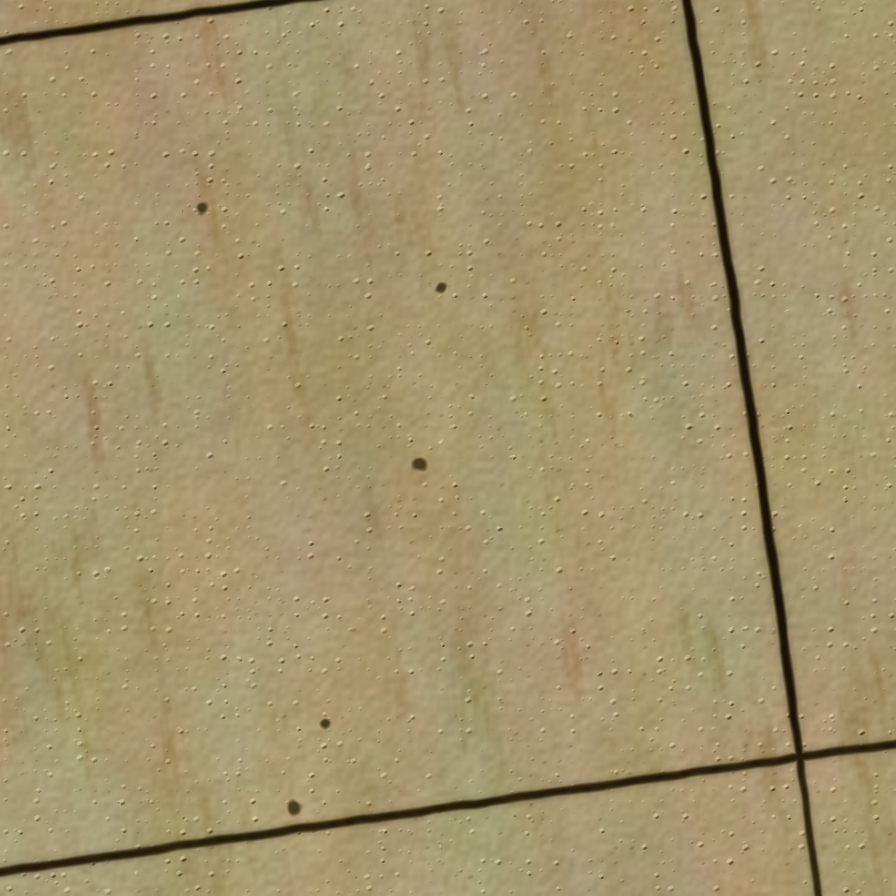
A WebGL 1 fragment shader for this texture:

```glsl
precision highp float;
uniform vec2 u_resolution;

#define LIGHT_STONE vec3(0.678, 0.624, 0.472)
#define TAN_STONE vec3(0.630, 0.562, 0.393)
#define JOINT_OLIVE vec3(0.210, 0.170, 0.055)
#define JOINT_BLACK vec3(0.075, 0.042, 0.016)
#define SLAB_SIZE vec2(0.960, 0.927)
#define JOINT_SLANT vec2(0.147, 0.143)
#define JOINT_ORIGIN vec2(0.913, 0.027)
#define JOINT_HALF_WIDTH 0.0052
#define GRAIN 0.042
#define SPECK_CELLS 62.0
#define PIT_CELLS 7.0

float hash(vec2 p) {
  vec3 q = fract(vec3(p.xyx) * 0.1031);
  q += dot(q, q.yzx + 33.33);
  return fract((q.x + q.y) * q.z);
}

vec2 hash2(vec2 p) {
  return vec2(hash(p + 17.3), hash(p + 61.7));
}

float noise(vec2 p) {
  vec2 cell = floor(p), f = fract(p);
  f = f * f * (3.0 - 2.0 * f);
  float low = mix(hash(cell), hash(cell + vec2(1.0, 0.0)), f.x);
  float high = mix(hash(cell + vec2(0.0, 1.0)), hash(cell + 1.0), f.x);
  return mix(low, high, f.y);
}

// Layered noise, centred on zero
float fbm(vec2 p) {
  float sum = 0.0, weight = 0.5;
  for (int i = 0; i < 4; i++) {
    sum += weight * (noise(p) - 0.5);
    p = mat2(1.6, 1.2, -1.2, 1.6) * p + 9.7;
    weight *= 0.5;
  }
  return sum;
}

// Soft slanted dash of unit size
float dash(vec2 p, vec2 size) {
  p = mat2(0.87, -0.5, 0.5, 0.87) * p;
  return 1.0 - smoothstep(0.35, 1.0, length(p / size));
}

// Raised grains: a pale dash with its shadow, or a lone dark fleck
float specks(vec2 uv, float density) {
  vec2 p = uv * SPECK_CELLS, cell = floor(p);
  float seed = hash(cell + 5.1), kind = hash(cell + 83.0);
  vec2 local = fract(p) - mix(vec2(0.35), vec2(0.65), hash2(cell));
  vec2 size = vec2(0.30, 0.16) * mix(0.6, 1.1, hash(cell + 31.0));
  float present = step(seed, density);
  float pale = dash(local, size) * step(0.30, kind);
  float shade = dash(local - vec2(0.12, -0.17), size * 0.85);
  return present * (0.13 * pale - mix(0.06, 0.27, kind * kind) * shade);
}

// Rare round holes
float pits(vec2 uv) {
  vec2 p = uv * PIT_CELLS, cell = floor(p);
  vec2 local = fract(p) - mix(vec2(0.2), vec2(0.8), hash2(cell));
  float radius = mix(0.035, 0.06, hash(cell + 9.0));
  float wobble = 0.03 * (noise(uv * 120.0) - 0.5);
  float present = step(hash(cell + 44.0), 0.07);
  return present * (1.0 - smoothstep(radius * 0.5, radius * 1.3, length(local) + wobble));
}

vec3 stone(vec2 uv, vec2 slab) {
  // Broad clouds and streaks along the slab
  float clouds = fbm(uv * 7.0 + 3.0);
  float streaks = fbm(slab * vec2(24.0, 4.5) + 20.0);
  float mottle = fbm(uv * 34.0 + 50.0);
  float tone = 0.52 + 0.8 * clouds + 1.1 * streaks + 0.7 * mottle - 0.3 * (uv.y - 0.5);
  vec3 color = mix(TAN_STONE, LIGHT_STONE, clamp(tone, -0.3, 1.3));

  // Pink to green and ochre to grey drifts
  float pink = fbm(slab * vec2(11.0, 7.0) + 71.0) + 0.08 * (uv.y - 0.5);
  float ochre = fbm(slab * vec2(13.0, 6.0) + 113.0);
  color += pink * vec3(0.075, -0.045, 0.02) + ochre * vec3(0.02, 0.0, -0.09);

  // Brown stains in narrow upright runs
  float stain = smoothstep(0.13, 0.34, fbm(slab * vec2(30.0, 6.0) + 150.0));
  color -= stain * vec3(0.05, 0.07, 0.085);

  // Fine grain and specks
  float grain = noise(uv * 150.0) - noise(uv * 150.0 + vec2(-0.5, 0.7));
  color += GRAIN * grain + 0.03 * (noise(uv * vec2(85.0, 110.0)) - 0.5);
  float crowd = noise(uv * 13.0 + 8.0);
  color += specks(uv, 0.12 + 0.32 * crowd);
  color += 0.5 * specks(uv * 1.43 + 4.0, 0.28);
  return mix(color, JOINT_OLIVE, 0.85 * pits(uv));
}

void main() {
  vec2 uv = gl_FragCoord.xy / min(u_resolution.x, u_resolution.y);
  float pixel = 1.0 / min(u_resolution.x, u_resolution.y);

  // Slanted slab grid: x crosses the upright joint, y the level ones
  vec2 slab = uv - JOINT_ORIGIN + vec2(JOINT_SLANT.x, -JOINT_SLANT.y) * uv.yx;
  slab.x -= 0.018 * uv.y * (1.0 - uv.y);
  vec2 rough = vec2(noise(uv.yx * 45.0), noise(uv * 45.0 + 30.0)) - 0.5;
  vec2 offset = slab + 0.0022 * rough;
  vec2 joint = abs(mod(offset + 0.5 * SLAB_SIZE, SLAB_SIZE) - 0.5 * SLAB_SIZE);

  // The upright joint thins out below, the level one is softer
  float depth = smoothstep(0.08, 0.28, uv.y);
  vec2 width = JOINT_HALF_WIDTH * vec2(mix(0.78, 1.08, depth), 0.95);
  float soft = max(0.0022, pixel);
  vec2 cover = 1.0 - smoothstep(width - soft, width + soft, joint);
  vec2 core = 1.0 - smoothstep(width * 0.15, width * 0.95, joint);
  core *= vec2(mix(0.4, 1.3, depth), mix(0.65, 1.0, step(0.5, uv.y)));
  vec2 halo = 1.0 - smoothstep(width, width * 2.6, joint);

  vec3 color = stone(uv, slab);
  color *= 1.0 - 0.10 * max(halo.x, halo.y);
  float dark = clamp(max(core.x, core.y) + 0.3 * (noise(uv * 110.0) - 0.5), 0.0, 1.0);
  vec3 jointColor = mix(JOINT_OLIVE, JOINT_BLACK, dark);
  color = mix(color, jointColor, 0.95 * max(cover.x, cover.y));
  gl_FragColor = vec4(clamp(color, 0.0, 1.0), 1.0);
}
```
